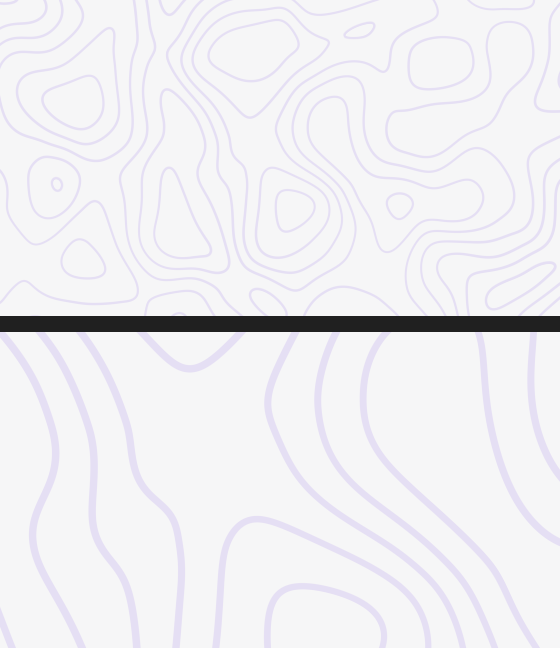
Top: the whole. Bottom: its middle third, enlarged.
This pattern is drawn by a Shadertoy shader. Its source:

```glsl
// Topographic map: pale lilac contour lines on an off-white ground.
// A warped gradient-noise height field is cut at even levels; dividing by
// its slope turns height difference into distance, for an even line weight.

const vec3 GROUND_COLOR = vec3(0.965, 0.965, 0.967);
const vec3 LINE_COLOR = vec3(0.898, 0.873, 0.957);

const float HILL_SIZE = 0.38;      // noise cell, in canvas heights
const float LEVEL_STEP = 0.145;    // height between two contours
const float LINE_WIDTH = 0.0074;   // mean stroke, in canvas heights

// Unit gradient with a pseudo-random direction for one lattice point
vec2 latticeGradient(vec2 cell, uint seed) {
    uvec2 q = uvec2(ivec2(cell) + 4096);
    uint h = q.x * 1597334677u ^ q.y * 3812015801u ^ seed * 2654435769u;
    h = (h ^ (h >> 15)) * 2246822519u;
    h = (h ^ (h >> 13)) * 3266489917u;
    h ^= h >> 16;
    float angle = float(h & 65535u) / 65536.0 * 6.28318;
    return vec2(cos(angle), sin(angle));
}

// Gradient noise with quintic blending, about -0.7 to 0.7
float gradientNoise(vec2 p, uint seed) {
    vec2 cell = floor(p);
    vec2 f = p - cell;
    vec2 u = f * f * f * (f * (f * 6.0 - 15.0) + 10.0);
    vec2 e = vec2(1.0, 0.0);
    float a = dot(latticeGradient(cell, seed), f);
    float b = dot(latticeGradient(cell + e.xy, seed), f - e.xy);
    float c = dot(latticeGradient(cell + e.yx, seed), f - e.yx);
    float d = dot(latticeGradient(cell + e.xx, seed), f - e.xx);
    return mix(mix(a, b, u.x), mix(c, d, u.x), u.y);
}

mat2 rotation(float angle) {
    float c = cos(angle), s = sin(angle);
    return mat2(c, s, -s, c);
}

// Terrain height: rotated, gently warped hills plus a softer second octave
float terrain(vec2 p, float hillSize) {
    vec2 q = rotation(0.6) * p / hillSize;
    vec2 warp = vec2(gradientNoise(q * 1.3 + 7.3, 3u),
                     gradientNoise(q * 1.3 - 4.6, 5u));
    q += 0.25 * warp;
    return gradientNoise(q, 11u)
         + 0.13 * gradientNoise(rotation(0.9) * q * 2.1, 17u);
}

// Distance from p to the nearest contour, in canvas heights
float contourDistance(vec2 p, float hillSize, float levelStep) {
    vec2 e = vec2(0.002, 0.0);
    float height = terrain(p, hillSize);
    vec2 slope = vec2(
        terrain(p + e.xy, hillSize) - terrain(p - e.xy, hillSize),
        terrain(p + e.yx, hillSize) - terrain(p - e.yx, hillSize)
    ) / (2.0 * e.x);
    float offset = abs(fract(height / levelStep) - 0.5) * levelStep;
    return offset / max(length(slope), 0.15);
}

// Antialiased coverage of a stroke
float stroke(float dist, float width, float pixel) {
    return 1.0 - smoothstep(-0.7 * pixel, 0.7 * pixel, dist - 0.5 * width);
}

void mainImage(out vec4 fragColor, in vec2 fragCoord) {
    float pixel = 1.0 / iResolution.y;
    vec2 p = fragCoord * pixel;

    // Stroke weight swells and thins slowly along the lines
    float width = LINE_WIDTH * (1.0 + 0.4 * gradientNoise(p * 2.5, 23u));
    float dist = contourDistance(p, HILL_SIZE, LEVEL_STEP);

    vec3 color = mix(GROUND_COLOR, LINE_COLOR, stroke(dist, width, pixel));
    fragColor = vec4(color, 1.0);
}
```
